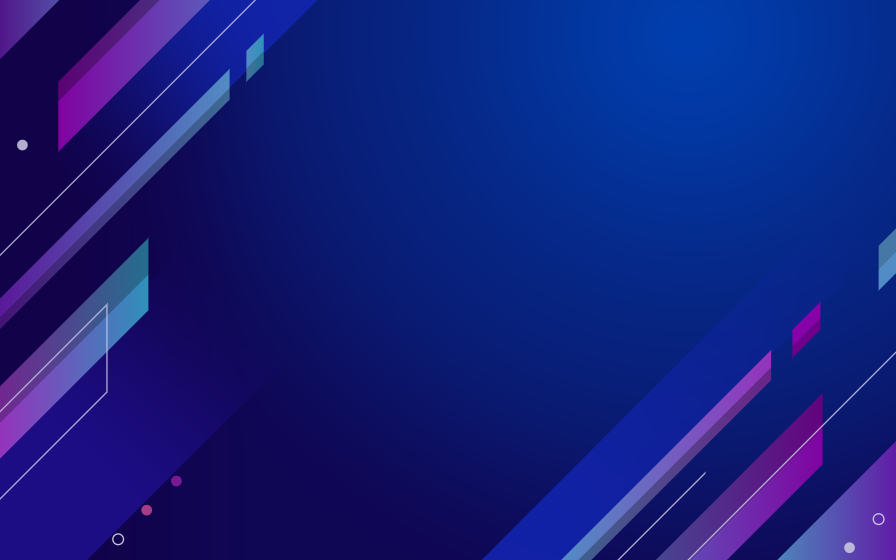
Write a Shadertoy shader that draws this background.

```glsl
// Deep blue backdrop with a soft glow, crossed by slanted translucent bars.
// Each bar lies between two vertical sides and two 45 degree diagonals;
// thin lines, dots and rings finish the two decorated corners.

const vec2 GLOW_CENTER = vec2(1.23, 0.94);
const vec3 GLOW_BLUE   = vec3(0.00, 0.25, 0.69);
const vec3 MID_BLUE    = vec3(0.03, 0.125, 0.48);
const vec3 DEEP_INDIGO = vec3(0.06, 0.025, 0.33);
const vec3 DARK_VIOLET = vec3(0.07, 0.00, 0.27);
const vec3 ROYAL_BLUE  = vec3(0.07, 0.14, 0.68);
const vec3 VIOLET      = vec3(0.11, 0.05, 0.52);
const vec3 MAGENTA     = vec3(0.50, 0.01, 0.63);
const vec3 PURPLE      = vec3(0.35, 0.10, 0.60);
const vec3 ORCHID      = vec3(0.58, 0.20, 0.74);
const vec3 PERIWINKLE  = vec3(0.36, 0.35, 0.73);
const vec3 SKY         = vec3(0.32, 0.55, 0.77);
const vec3 TEAL        = vec3(0.18, 0.57, 0.73);
const vec3 PALE        = vec3(0.78, 0.76, 0.90);
const float LINE_WIDTH = 0.0024;
const float DOT_RADIUS = 0.0095;
const float FAR = 3.0;   // beyond the canvas, for open-ended shapes

float pixel() { return 1.0 / iResolution.y; }

// Coverage of a signed distance field, negative inside.
float fill(float d) { return clamp(0.5 - d / pixel(), 0.0, 1.0); }

float stroke(float d) {
    float w = max(LINE_WIDTH, pixel());
    return fill(abs(d) - 0.5 * w) * LINE_WIDTH / w;
}

// Diagonal coordinate: zero at the top left corner, growing down and right.
float diagonal(vec2 p) { return p.x + 1.0 - p.y; }

float slantDistance(vec2 p, vec2 sides, vec2 diag) {
    float s = diagonal(p);
    float across = max(diag.x - s, s - diag.y) * 0.7071;
    return max(across, max(sides.x - p.x, p.x - sides.y));
}

// Slanted bar: colour runs left to right, brightness changes at the split.
void bar(inout vec3 col, vec2 p, vec2 sides, vec2 diag,
         float split, vec2 shade, vec3 leftCol, vec3 rightCol) {
    float t = clamp((p.x - sides.x) / (sides.y - sides.x), 0.0, 1.0);
    float lower = fill((split - diagonal(p)) * 0.7071);
    vec3 tint = mix(leftCol, rightCol, t) * mix(shade.x, shade.y, lower);
    col = mix(col, tint, fill(slantDistance(p, sides, diag)));
}

// Diagonal hairline limited to a horizontal range.
void hairline(inout vec3 col, vec2 p, float diag, vec2 range) {
    float inRange = fill(max(range.x - p.x, p.x - range.y));
    float a = stroke((diagonal(p) - diag) * 0.7071) * inRange;
    col = mix(col, PALE, 0.85 * a);
}

void dotMark(inout vec3 col, vec2 p, vec2 center, vec3 tint) {
    col = mix(col, tint, fill(length(p - center) - DOT_RADIUS));
}

void ringMark(inout vec3 col, vec2 p, vec2 center) {
    col = mix(col, PALE, stroke(length(p - center) - DOT_RADIUS));
}

vec3 backdrop(vec2 p) {
    float d = length(p - GLOW_CENTER);
    vec3 col = mix(GLOW_BLUE, MID_BLUE, smoothstep(-0.1, 0.70, d));
    col = mix(col, DEEP_INDIGO, smoothstep(0.55, 1.08, d));
    float leftShade = 1.0 - smoothstep(0.05, 0.50, p.x);
    return mix(col, DARK_VIOLET, 0.75 * leftShade);
}

// Broad bands that dissolve along their length.
void softBands(inout vec3 col, vec2 p) {
    float along = p.x + p.y;
    float a = fill(slantDistance(p, vec2(-FAR, FAR), vec2(0.375, 0.567)));
    col = mix(col, ROYAL_BLUE, 0.9 * a * smoothstep(0.75, 1.5, along));
    a = fill(slantDistance(p, vec2(-FAR, FAR), vec2(0.77, 1.155)));
    col = mix(col, VIOLET, a * (1.0 - smoothstep(0.30, 0.93, along)));
    a = fill(slantDistance(p, vec2(-FAR, FAR), vec2(1.86, 2.01)));
    col = mix(col, ROYAL_BLUE, 0.9 * a * (1.0 - smoothstep(1.0, 2.24, along)));
}

void mainImage(out vec4 fragColor, in vec2 fragCoord) {
    vec2 p = fragCoord / iResolution.y;
    vec3 col = backdrop(p);
    softBands(col, p);

    // Upper left bars
    bar(col, p, vec2(0.0, 0.11), vec2(-FAR, 0.106), 0.0, vec2(0.9), PURPLE, PERIWINKLE);
    bar(col, p, vec2(0.104, 0.375), vec2(0.25, 0.375), 0.285, vec2(0.72, 1.0), MAGENTA, PERIWINKLE);
    bar(col, p, vec2(0.0, 0.41), vec2(0.533, 0.588), 0.567, vec2(1.0, 0.76), PURPLE, SKY);
    bar(col, p, vec2(0.44, 0.471), vec2(0.531, 0.586), 0.562, vec2(1.0, 0.8), SKY, TEAL);
    bar(col, p, vec2(0.0, 0.265), vec2(0.69, 0.819), 0.755, vec2(0.76, 1.0), ORCHID, TEAL);

    // Lower right bars
    bar(col, p, vec2(1.0, 1.377), vec2(2.002, 2.056), 2.033, vec2(1.0, 0.72), SKY, ORCHID);
    bar(col, p, vec2(1.415, 1.465), vec2(2.004, 2.054), 2.033, vec2(1.05, 0.85), MAGENTA, MAGENTA);
    bar(col, p, vec2(1.17, 1.469), vec2(2.171, 2.298), 2.233, vec2(0.78, 1.0), PERIWINKLE, MAGENTA);
    bar(col, p, vec2(1.387, 1.6), vec2(2.388, FAR + 1.0), 0.0, vec2(0.95), SKY, PURPLE * 1.15);
    bar(col, p, vec2(1.569, 1.62), vec2(2.008, 2.088), 2.05, vec2(0.85, 1.0), SKY, SKY);

    // Hairlines and the open slanted outline
    hairline(col, p, 0.456, vec2(-FAR, FAR));
    hairline(col, p, 2.104, vec2(-FAR, 1.26));
    hairline(col, p, 2.229, vec2(-FAR, FAR));
    float outline = stroke(slantDistance(p, vec2(-FAR, 0.191), vec2(0.735, 0.891)));
    col = mix(col, PALE, 0.85 * outline);

    // Dots and rings
    dotMark(col, p, vec2(0.040, 0.741), PALE * 0.9);
    dotMark(col, p, vec2(0.315, 0.141), vec3(0.47, 0.10, 0.57));
    dotMark(col, p, vec2(0.262, 0.089), vec3(0.66, 0.24, 0.53));
    dotMark(col, p, vec2(1.517, 0.022), PALE * 0.95);
    ringMark(col, p, vec2(0.211, 0.037));
    ringMark(col, p, vec2(1.569, 0.073));

    fragColor = vec4(col, 1.0);
}
```
